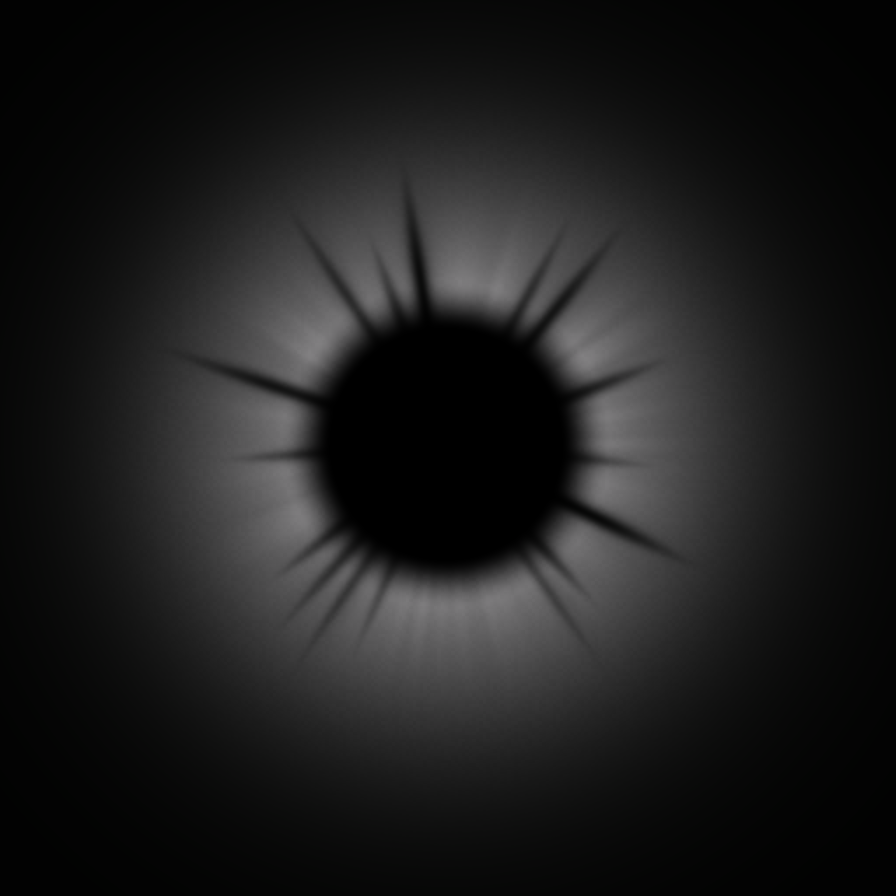
A Shadertoy shader for this background:

```glsl
// A black disc with a soft rim, set in a grey Gaussian halo.
// Dark tapered streaks run outward across the halo; each one multiplies the
// light by its transmission, and angular noise adds faint radial fibres.

const vec2  CENTER       = vec2(0.498, 0.504);
const float RIM_INNER    = 0.128;   // the disc is fully black inside this radius
const float RIM_OUTER    = 0.186;   // the halo is fully lit beyond this radius
const float HALO_GAIN    = 0.86;
const float HALO_SPREAD  = 0.249;
const float AMBIENT      = 0.017;
const float STREAK_WIDTH = 0.0085;
const float VEIL_WIDTH   = 0.022;   // wide, faint shade around each streak
const float VEIL_DEPTH   = 0.22;
const float FIBRE_DEPTH  = 0.17;
const float GRAIN_CELLS  = 256.0;
const float GRAIN_DEPTH  = 0.012;
const vec3  LIGHT_TINT   = vec3(1.0, 0.985, 1.0);
const vec3  AMBIENT_TINT = vec3(0.95, 1.05, 0.95);
const float TAU          = 6.2831853;

// Streaks: direction in degrees, tip radius, depth of shade
const int STREAK_COUNT = 16;
const vec3 STREAKS[STREAK_COUNT] = vec3[](
    vec3( 21.0, 0.285, 0.75), vec3( 51.0, 0.335, 0.82),
    vec3( 61.3, 0.310, 0.62), vec3( 98.8, 0.340, 0.92),
    vec3(110.0, 0.265, 0.60), vec3(123.7, 0.345, 0.58),
    vec3(161.4, 0.355, 0.83), vec3(184.0, 0.265, 0.58),
    vec3(218.0, 0.265, 0.68), vec3(227.8, 0.300, 0.58),
    vec3(236.0, 0.325, 0.50), vec3(246.3, 0.275, 0.42),
    vec3(305.0, 0.325, 0.38), vec3(313.0, 0.260, 0.68),
    vec3(334.0, 0.330, 0.95), vec3(354.0, 0.255, 0.55));

float hash(vec2 p) {
    return fract(sin(dot(p, vec2(127.1, 311.7))) * 43758.5453);
}

// Smooth noise around the circle; turn runs from 0 to 1 and wraps
float angularNoise(float turn, float cells, float seed) {
    float x = fract(turn) * cells;
    float cell = floor(x);
    float blend = smoothstep(0.0, 1.0, x - cell);
    return mix(hash(vec2(cell, seed)),
               hash(vec2(mod(cell + 1.0, cells), seed)), blend);
}

float gaussian(float x, float width) {
    return exp(-x * x / (width * width));
}

// Fraction of light that passes one streak
float streakTransmission(vec2 p, float radius, vec3 streak) {
    float angle = radians(streak.x);
    vec2 direction = vec2(cos(angle), sin(angle));
    float along = dot(p, direction);
    float across = dot(p, vec2(-direction.y, direction.x));
    float tip = streak.y;
    float fade = step(0.0, along) * (1.0 - smoothstep(0.55 * tip, tip, radius));
    float taper = mix(1.0, 0.5, smoothstep(0.6 * tip, tip, radius));
    float width = STREAK_WIDTH * (0.55 + 0.6 * streak.z) * taper;
    float core = streak.z * gaussian(across, width);
    float veil = VEIL_DEPTH * streak.z * gaussian(across, VEIL_WIDTH);
    return (1.0 - core * fade) * (1.0 - veil * fade);
}

void mainImage(out vec4 fragColor, in vec2 fragCoord) {
    vec2 uv = fragCoord / iResolution.xy;
    vec2 p = uv - CENTER;
    p.x *= iResolution.x / iResolution.y;
    float radius = length(p);
    float turn = atan(p.y, p.x) / TAU;

    // Halo and disc rim
    float rim = smoothstep(RIM_INNER, RIM_OUTER, radius);
    float light = HALO_GAIN * gaussian(radius, HALO_SPREAD) * rim;

    // Dark streaks
    for (int i = 0; i < STREAK_COUNT; i++) {
        light *= streakTransmission(p, radius, STREAKS[i]);
    }

    // Faint fibres, strongest near the disc
    float fibres = 0.6 * angularNoise(turn, 110.0, 3.0)
                 + 0.4 * angularNoise(turn, 47.0, 8.0);
    light *= 1.0 - FIBRE_DEPTH * fibres * (1.0 - smoothstep(0.19, 0.33, radius));

    // Fine grain on the lit parts
    float grain = hash(floor(uv * GRAIN_CELLS)) - 0.5;
    light += GRAIN_DEPTH * grain * smoothstep(0.0, 0.2, light);

    // Weak ambient light, dimmer toward the corners
    float ambient = AMBIENT * rim * (1.0 - 0.6 * smoothstep(0.35, 0.7, radius));
    vec3 color = light * LIGHT_TINT + ambient * AMBIENT_TINT;
    fragColor = vec4(clamp(color, 0.0, 1.0), 1.0);
}
```
